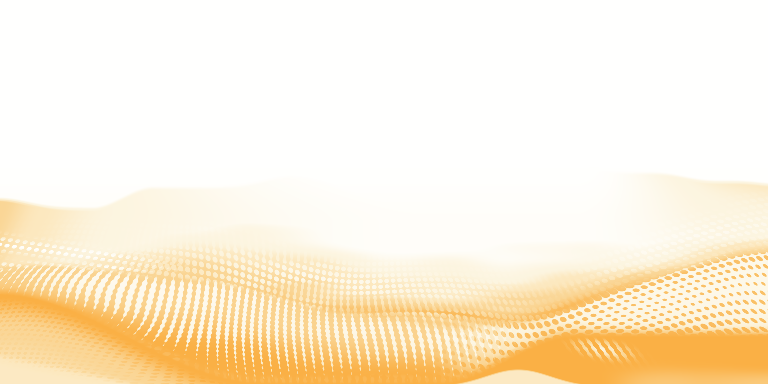
Give the GLSL for this background, as a Shadertoy shader.

```glsl
// Pale golden dunes woven from dotted mesh, fading up into white haze.

float bump(float x, float center, float width) {
    float d = (x - center) / width;
    return exp(-d * d);
}

// Soft coverage of everything below a ridge line.
float below(float y, float ridge, float softness) {
    return smoothstep(softness, -softness, y - ridge);
}

float hash(vec2 p) {
    return fract(sin(dot(p, vec2(41.3, 289.1))) * 4375.5);
}

float noise(vec2 p) {
    vec2 i = floor(p), f = fract(p);
    f = f * f * (3.0 - 2.0 * f);
    return mix(mix(hash(i), hash(i + vec2(1, 0)), f.x),
               mix(hash(i + vec2(0, 1)), hash(i + vec2(1, 1)), f.x), f.y);
}

// Round dots on a unit grid.
float dots(vec2 q, float radius, float soft) {
    return smoothstep(radius + soft, radius - soft, length(fract(q) - 0.5));
}

// Narrow gaps with beaded sides, one per unit of q.x.
float gaps(vec2 q, float width, float soft) {
    float beads = 0.05 * cos(6.2832 * q.y);
    return smoothstep(width + soft, width - soft, abs(fract(q.x) - 0.5) + beads);
}

vec3 sandColor(float ink) {
    vec3 c = mix(vec3(1.0, 1.0, 0.995), vec3(0.99, 0.96, 0.88), smoothstep(0.0, 0.2, ink));
    c = mix(c, vec3(0.99, 0.91, 0.75), smoothstep(0.2, 0.4, ink));
    c = mix(c, vec3(0.98, 0.84, 0.59), smoothstep(0.4, 0.6, ink));
    return mix(c, vec3(0.98, 0.69, 0.27), smoothstep(0.6, 0.96, ink));
}

void mainImage(out vec4 fragColor, in vec2 fragCoord) {
    // Height is 1; x is scaled so that the width is always 2.
    vec2 p = fragCoord / iResolution.xy * vec2(2.0, 1.0);
    float x = p.x, y = p.y, px = 1.0 / iResolution.y;
    float grain = noise(p * vec2(6.0, 22.0));

    // Far ridges at both sides.
    float farLeft = 0.456 + 0.024 * bump(x, 0.0, 0.1) + 0.055 * smoothstep(0.24, 0.4, x)
                  + 0.03 * bump(x, 0.76, 0.1) - 0.06 * smoothstep(0.82, 1.1, x);
    float farRight = 0.557 - 0.037 * smoothstep(1.55, 2.0, x) + 0.003 * sin(x * 30.0);
    float ink = 0.05 * smoothstep(0.62, 0.42, y);
    ink += below(y, farLeft, 0.008) * smoothstep(1.1, 0.4, x)
         * (0.05 + 0.55 * exp(-5.0 * x) * exp(-2.0 * max(farLeft - y, 0.0)));
    ink += below(y, farRight, 0.008) * smoothstep(1.5, 2.0, x)
         * (0.1 + 0.25 * exp(-14.0 * max(farRight - y, 0.0)));

    // Middle haze, held back by the pale glow right of center.
    float haze = y + 0.09 * bump(x, 1.25, 0.42) + 0.05 * (grain - 0.5) + 0.012 * sin(x * 8.0);
    ink = max(ink, 0.78 * smoothstep(0.47, 0.18, haze));

    // Lines of the mesh ridge and of the front crest.
    float ridge = 0.3 - 0.13 * smoothstep(0.2, 1.15, x) + 0.17 * smoothstep(1.35, 1.95, x)
                + 0.008 * sin(x * 13.0);
    float crest = 0.23 * (1.0 - smoothstep(0.0, 0.68, x)) + 0.12 * smoothstep(1.15, 1.5, x);
    float depth = ridge - y;
    ink += 0.18 * bump(y, ridge + 0.008, 0.025) * smoothstep(0.6, 1.2, x);

    // Mesh coordinates: rows ripple along the ridge, columns lean with x.
    float lean = mix(0.65, 0.0, smoothstep(0.15, 0.6, x)) - 0.9 * smoothstep(0.8, 1.8, x);
    float sway = 0.008 * sin(depth * 40.0) * smoothstep(0.5, 0.2, x)
               + 0.008 * sin(x * 9.0 + depth * 16.0);
    float ripple = 0.012 * sin(x * 7.0 + depth * 14.0);
    vec2 weave = vec2((x + lean * depth + sway) * 46.0, (depth + ripple) * 75.0);
    float soft = 22.0 * px;

    // Fine upright lines in the slope behind the ridge, broken dashes at far left.
    float upright = bump(x, 0.85, 0.42) * smoothstep(0.17, 0.07, y - ridge);
    float patches = smoothstep(0.25, 0.65, noise(p * vec2(5.0, 24.0) + 3.0));
    float lines = gaps(weave * vec2(1.2, 0.8), 0.2, soft);
    float perforation = dots(weave * vec2(1.2, 0.8), 0.37, soft);
    ink = mix(ink, 0.04, upright * mix(0.4 * lines, 0.85 * perforation, patches));
    float dashBands = max(bump(y, 0.365 - 0.12 * x, 0.018), bump(y, 0.305 - 0.01 * x, 0.012));
    vec2 dashes = vec2((x - 0.6 * y) * 48.0, y * 62.0 + x * 9.0);
    ink = mix(ink, 0.03, dashBands * smoothstep(0.55, 0.25, x) * dots(dashes, 0.32, soft));
    float rightRear = smoothstep(1.4, 1.75, x) * bump(y, ridge + 0.07, 0.05);
    ink = mix(ink, 0.06, 0.6 * rightRear * dots(weave * vec2(1.1, 0.7), 0.34, soft));

    // Mesh slope: white gaps at left turn into golden dots at right.
    float slope = below(y, ridge, 0.012) * smoothstep(crest, crest + 0.03, y);
    float rightSide = smoothstep(1.1, 1.4, x);
    float solid = 0.66 + 0.28 * smoothstep(0.05, 0.2, depth);
    float folds = noise(vec2(x * 4.0 + depth * 5.0, depth * 26.0 + x * 3.0));
    float gapWidth = (0.26 - 0.08 * smoothstep(0.05, 0.2, depth) - 0.05 * smoothstep(0.5, 0.8, x))
                   * smoothstep(-0.03, 0.03, depth)
                   * smoothstep(0.0, 0.09, y - crest) + 0.16 * (folds - 0.5);
    float streaks = mix(solid, 0.06, 0.92 * gaps(weave, gapWidth, soft));
    float radius = 0.24 + 0.25 * exp(-depth * 60.0) + 0.28 * exp(-(y - crest) * 34.0)
                 + 0.08 * (folds - 0.5);
    float beads = mix(0.13, 0.8, dots(weave * vec2(1.05, 0.66), radius, soft));
    ink = mix(ink, mix(streaks, beads, rightSide), slope);

    // A golden fold crosses the center of the slope.
    float fold = bump(y, 0.175 - 0.06 * (x - 1.0) + 0.008 * sin(x * 15.0), 0.014);
    ink = mix(ink, 0.74, 0.6 * fold * bump(x, 1.15, 0.25));

    // Deep gold gathers above the crest and in the valley.
    float valley = bump(x, 0.9, 0.4);
    ink = mix(ink, 0.97, 0.85 * exp(-max(y - crest, 0.0) / (0.02 + 0.025 * valley)));

    // Front dunes with faint grain, paler toward the lower corners.
    float drop = max(crest - y, 0.0);
    float leftDune = mix(0.42, 0.97, exp(-drop * 12.0)) + 0.08 * dots(weave * 1.3, 0.3, soft);
    float rightDune = 0.98 - 0.25 * smoothstep(0.03, 0.12, drop) * smoothstep(1.4, 1.8, x)
                    + 0.16 * (grain - 0.5) * smoothstep(0.0, 0.06, drop);
    float slits = bump(x, 1.57, 0.07) * bump(y, 0.09 - 0.15 * (x - 1.57), 0.022);
    float slant = gaps(vec2((x + 0.7 * y) * 45.0, y * 60.0), 0.22, soft);
    rightDune = mix(rightDune, 0.25, slits * slant);
    ink = mix(ink, mix(leftDune, rightDune, step(0.9, x)), below(y, crest, 0.006));
    float pale = below(y, 0.065 - 0.2 * x, 0.02);
    pale = max(pale, below(y, 0.045 * bump(x, 1.35, 0.12) - 0.008, 0.004));
    ink = mix(ink, 0.36, pale);

    fragColor = vec4(sandColor(clamp(ink, 0.0, 1.0)), 1.0);
}
```
